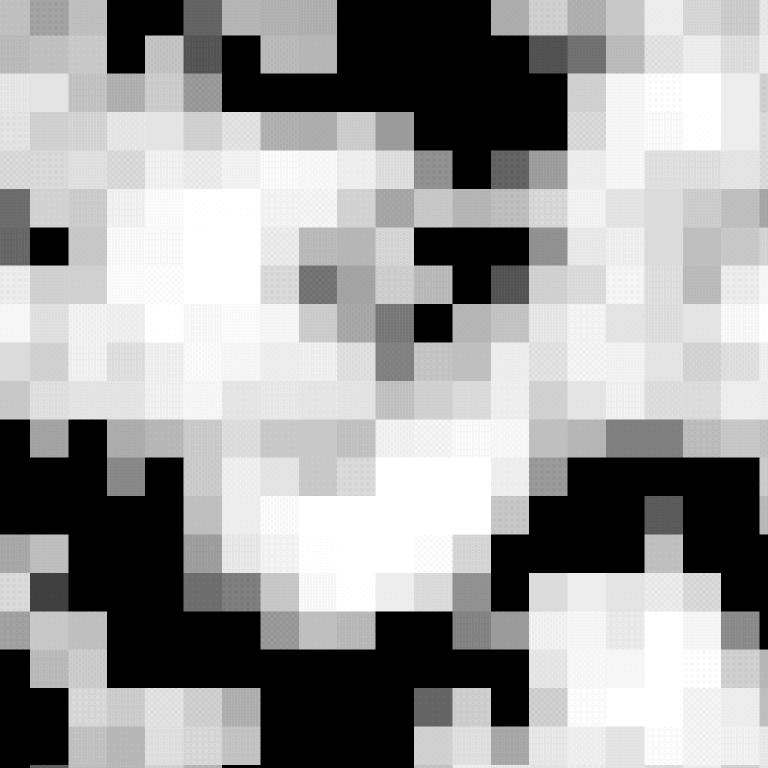
Reproduce this texture procedurally as a Shadertoy shader.

```glsl
const float CELLS = 20.0;         // blocks across the canvas
const float DITHER_GRID = 512.0;  // dither dots across the canvas
const float GREY_LEVELS = 28.0;
const float BLACK_CUT = -0.41;    // field value below which a block is black

float hash(vec2 p) {
    return fract(sin(dot(p, vec2(127.1, 311.7))) * 43758.5453);
}

// Unit-variance clumpy field: white noise spread by a cusped kernel
float clumpField(vec2 cell, float falloff) {
    float sum = 0.0, power = 0.0;
    for (int y = -3; y <= 3; y++) {
        for (int x = -3; x <= 3; x++) {
            vec2 offset = vec2(x, y);
            float weight = exp(-falloff * length(offset));
            sum += weight * (hash(cell + offset) - 0.5);
            power += weight * weight;
        }
    }
    return sum * sqrt(12.0 / power);
}

// Black below the cut, then a steep rise to pale grey
float blockGrey(vec2 cell) {
    float height = max(clumpField(cell, 0.85) - BLACK_CUT, 0.0);
    return min(0.85 * pow(height, 0.19), 1.0);
}

float bayer2(vec2 p) {
    p = floor(p);
    return fract(p.x * 0.5 + p.y * p.y * 0.75);
}

float bayer4(vec2 p) {
    return bayer2(p * 0.5) * 0.25 + bayer2(p);
}

float dither(float grey, vec2 p, float levels) {
    return floor(grey * levels + bayer4(p) + 0.03) / levels;
}

void mainImage(out vec4 fragColor, in vec2 fragCoord) {
    float size = min(iResolution.x, iResolution.y);
    vec2 gridShift = vec2(0.22, 0.92);

    // Four samples per pixel soften the block edges
    float grey = 0.0;
    for (int i = 0; i < 4; i++) {
        vec2 jitter = vec2(i % 2, i / 2) * 0.5 - 0.25;
        vec2 uv = (fragCoord + jitter) / size;
        grey += 0.25 * blockGrey(floor(uv * CELLS + gridShift));
    }

    grey = dither(grey, fragCoord / size * DITHER_GRID, GREY_LEVELS);
    fragColor = vec4(vec3(grey), 1.0);
}
```
